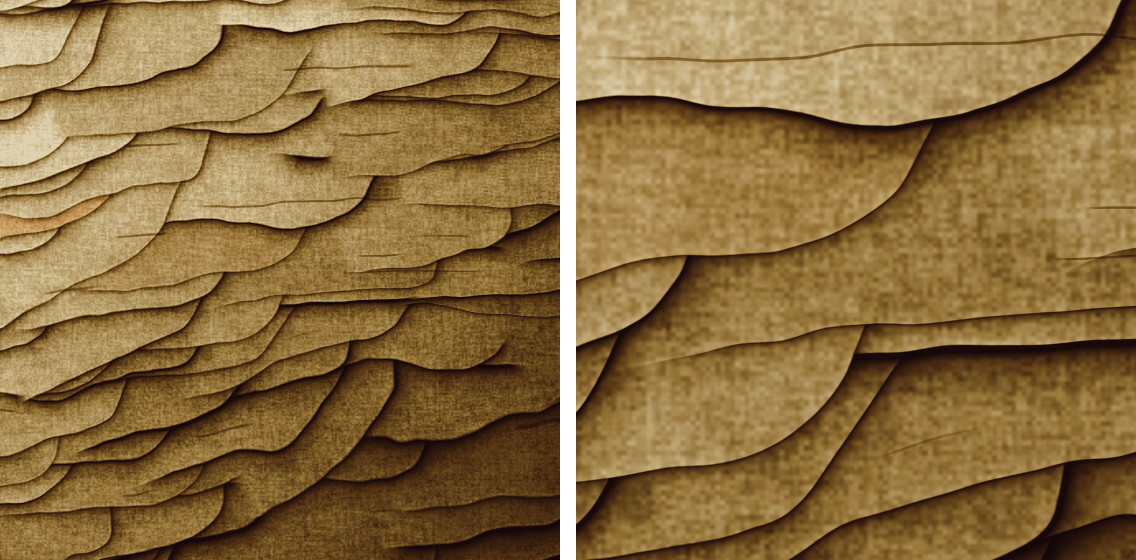
Left, the full canvas; right, a detail of the centre.
Reproduce this texture procedurally as a WebGL 1 fragment shader.

```glsl
precision highp float;
// Overlapping torn-paper feathers lit from the upper left. Staggered rows of
// short rounded flaps are layered from bottom to top and right to left, each
// shading what lies under it; a tone ramp and woven grain colour the paper.
uniform vec2 u_resolution;

float hash(vec2 p) {
  return fract(sin(dot(p, vec2(127.1, 311.7))) * 43758.5453);
}

float noise(vec2 p) {
  vec2 i = floor(p), f = fract(p);
  f = f * f * (3.0 - 2.0 * f);
  return mix(mix(hash(i), hash(i + vec2(1.0, 0.0)), f.x),
             mix(hash(i + vec2(0.0, 1.0)), hash(i + 1.0), f.x), f.y);
}

// Bends the rows: a rising sweep right of the middle and a slow drift.
vec2 bend(vec2 p) {
  float band = (p.y - 0.36) / 0.2;
  float sweep = 0.12 * smoothstep(0.3, 0.75, p.x) * exp(-band * band);
  float drift = 0.05 * noise(p * 2.6 + 4.0);
  return vec2(p.x + 0.05 * noise(p * 3.0 + 19.0), p.y - sweep - drift);
}

// x: distance to the lower edge and rounded tip; y: to the hidden far ends.
vec2 flap(vec2 q, float angle, float len, float radius, float seed) {
  float c = cos(angle), s = sin(angle);
  q = vec2(c * q.x + s * q.y, c * q.y - s * q.x);
  q.y += 0.026 * (noise(q * vec2(11.0, 5.0) + seed) - 0.5);
  q.y += 0.005 * (noise(q * 36.0 + seed) - 0.5);
  float far = max(-q.x - len, q.y - 0.17);
  q.x = 0.7 * (q.x - mix(0.1, 0.8, fract(seed * 1.7)) * q.y);
  vec2 v = vec2(q.x, -q.y) + radius;
  return vec2(min(max(v.x, v.y), 0.0) + length(max(v, 0.0)) - radius, far);
}

vec3 paperRamp(float tone) {
  float t = tone * 5.0;
  vec3 c = mix(vec3(0.08, 0.025, 0.035), vec3(0.30, 0.18, 0.07), clamp(t, 0.0, 1.0));
  c = mix(c, vec3(0.43, 0.31, 0.12), clamp(t - 1.0, 0.0, 1.0));
  c = mix(c, vec3(0.58, 0.45, 0.21), clamp(t - 2.0, 0.0, 1.0));
  c = mix(c, vec3(0.68, 0.57, 0.36), clamp(t - 3.0, 0.0, 1.0));
  c = mix(c, vec3(0.77, 0.68, 0.49), clamp(t - 4.0, 0.0, 1.0));
  return mix(c, vec3(0.87, 0.82, 0.69), clamp(0.8 * (t - 5.0), 0.0, 1.0));
}

void main() {
  vec2 p = gl_FragCoord.xy / u_resolution.y;
  float soft = 1.1 / u_resolution.y;
  vec2 w = bend(p);
  vec2 cellSize = vec2(0.24, 0.062);
  vec2 home = floor(w / cellSize);

  // Light falls off from upper left to lower right.
  float light = 0.73 + 0.64 * (p.y - 0.5) - 0.62 * (p.x - 0.5);
  light = max(light, 0.12 + 0.4 * light);
  float gloom = 1.0 - clamp(light, 0.0, 1.0);
  float pool = smoothstep(0.5, 0.8, noise(p * 4.0 + 7.0));
  float tone = light;
  float rust = 0.0;

  // Paint the flaps, lowest layer first.
  for (int j = -3; j <= 3; j++) {
    for (int i = 2; i >= -1; i--) {
      vec2 cell = home + vec2(float(i), float(j));
      if (hash(cell + 71.3) > 0.98 - 0.4 * noise(cell * 0.45)) continue;
      float a = hash(cell + 3.1), b = hash(cell + 17.7), k = hash(cell + 41.9);
      vec2 tip = (cell + vec2(a, 0.1 + 0.8 * b)) * cellSize;
      float steep = k * k * k;
      vec2 d = flap(w - tip, mix(-0.06, 0.42, steep), mix(0.43, 0.27, steep),
                    mix(0.025, 0.065, hash(cell + 55.5)), 50.0 * a);

      // Dark contact line plus a wider cast shadow, fading at the far end.
      float lift = mix(0.15, 1.0, b * b) * (0.6 + 1.9 * gloom + 0.7 * pool);
      float away = max(d.x, 0.0);
      float shadow = 0.88 * exp(-away / (0.003 + 0.011 * lift))
                   + 0.36 * min(lift, 1.2) * exp(-away / 0.026);
      shadow *= (1.0 - smoothstep(0.025, 0.06, away)) * (1.0 - smoothstep(-0.08, 0.0, d.y));
      tone *= 1.0 - min(shadow, 0.98);

      // Paper body with a pale cut edge.
      float cover = (1.0 - smoothstep(-soft, soft, d.x)) * (1.0 - smoothstep(-0.03, 0.0, d.y));
      float rim = 0.07 * smoothstep(-0.006, -0.001, d.x) + 0.05 * exp(d.x / 0.03);
      float sheet = light * (0.95 + 0.32 * (hash(cell + 8.4) - 0.5)) + rim;
      tone = mix(tone, sheet, cover);
      rust = mix(rust, smoothstep(0.93, 1.0, hash(cell + 29.2)), cover);
    }
  }

  // Woven fibres, speckle and broad stains.
  float weave = noise(p * vec2(60.0, 290.0)) + noise(p * vec2(270.0, 80.0)) - 1.0;
  float speckle = noise(p * 340.0) - 0.5;
  float stain = noise(p * 13.0) + noise(p * vec2(24.0, 60.0)) - 1.0;
  float grain = 0.16 * weave + 0.25 * speckle + 0.08 * stain;
  tone += grain * smoothstep(0.0, 0.45, tone);

  // Occasional hairline slits along the rows.
  float slitRow = floor(w.y / 0.041);
  float slitY = abs(fract(w.y / 0.041) - 0.5 + 0.2 * (noise(w * 22.0) - 0.5)) * 0.041;
  float slitMask = smoothstep(0.76, 0.84, noise(vec2(w.x * 7.0, slitRow * 5.3)));
  tone *= 1.0 - 0.5 * slitMask * (1.0 - smoothstep(0.0005, 0.0005 + 1.5 * soft, slitY));

  vec3 color = paperRamp(tone);
  color *= mix(vec3(1.0), vec3(1.06, 0.9, 0.72), 0.7 * rust);
  gl_FragColor = vec4(color, 1.0);
}
```
